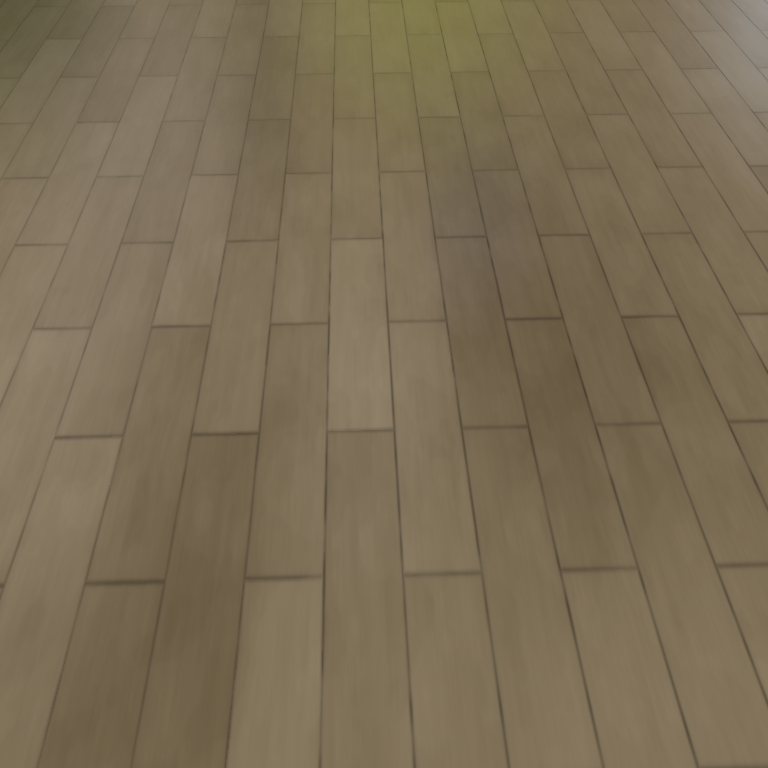
A Shadertoy shader for this texture:

```glsl
// Staggered wooden floor planks receding in perspective under soft coloured reflections.

const vec2 VANISH = vec2(0.448, 1.536);   // where the long seams meet
const float PLANK_WIDTH = 0.0801;         // plank width at unit depth
const float PLANK_LENGTH = 0.2685;        // plank length in inverse depth
const float SEAM_OFFSET = 0.0203;
const float JOINT_OFFSET = 0.9115;
const float FLOOR_TILT = 0.0219;

float hash(vec2 p) {
    return fract(sin(dot(p, vec2(127.1, 311.7))) * 43758.5453);
}

float noise(vec2 p) {
    vec2 cell = floor(p);
    vec2 f = fract(p);
    f = f * f * (3.0 - 2.0 * f);
    float low = mix(hash(cell), hash(cell + vec2(1.0, 0.0)), f.x);
    float high = mix(hash(cell + vec2(0.0, 1.0)), hash(cell + vec2(1.0, 1.0)), f.x);
    return mix(low, high, f.y);
}

float fbm(vec2 p) {
    float sum = 0.0;
    float amp = 0.5;
    for (int i = 0; i < 4; i++) {
        sum += amp * noise(p);
        p = p * 2.03 + 17.3;
        amp *= 0.5;
    }
    return sum;
}

// Soft elliptical spot
float glow(vec2 p, vec2 centre, vec2 radius) {
    vec2 q = (p - centre) / radius;
    return exp(-dot(q, q));
}

// Distance to the nearest whole number
float edgeDistance(float x) {
    return abs(fract(x + 0.5) - 0.5);
}

// Blurred line whose strength drops once it is thinner than a pixel
float softLine(float dist, float width, float pixel) {
    float w = max(width, 0.7 * pixel);
    return exp(-dist * dist / (w * w)) * width / w;
}

// Fibres, fine streaks and wavy growth rings within one plank
float woodGrain(vec2 plank, vec2 id) {
    vec2 seed = vec2(hash(id), hash(id + 7.7)) * 40.0;
    float fibres = fbm(plank * vec2(10.0, 4.0) + seed) - 0.47;
    float streaks = noise(plank * vec2(38.0, 8.0) + seed.yx) - 0.5;
    float cloud = fbm(plank * vec2(2.0, 4.0) + seed) - 0.47;
    float rings = sin(30.0 * cloud + plank.x * 9.0 + seed.x);
    return 0.030 * fibres + 0.008 * streaks + 0.065 * cloud + 0.003 * rings;
}

// Broad light and shade lying over the whole floor
vec3 floorLight(vec2 p) {
    vec3 c = vec3(0.486, 0.426, 0.331);
    c += vec3(0.055, 0.057, 0.066) * glow(p, vec2(0.06, 0.52), vec2(0.19, 0.27));
    c += vec3(0.046, 0.046, 0.050) * glow(p, vec2(0.47, 0.48), vec2(0.10, 0.26));
    c += vec3(0.042, 0.042, 0.040) * glow(p, vec2(0.86, 0.04), vec2(0.35, 0.26));
    c += vec3(0.020, 0.020, 0.020) * glow(p, vec2(0.47, 0.05), vec2(0.13, 0.20));
    c -= vec3(0.045, 0.044, 0.040) * glow(p, vec2(0.73, 0.56), vec2(0.15, 0.28));
    c -= vec3(0.038, 0.037, 0.035) * glow(p, vec2(0.25, 0.27), vec2(0.11, 0.30));
    c -= vec3(0.025, 0.025, 0.023) * glow(p, vec2(0.04, 0.05), vec2(0.16, 0.18));
    c += vec3(0.034, 0.042, 0.062) * glow(p, vec2(0.20, 0.86), vec2(0.13, 0.22));
    c += vec3(-0.016, -0.008, 0.018) * glow(p, vec2(0.62, 0.71), vec2(0.07, 0.12));
    c -= vec3(0.130, 0.090, 0.095) * glow(p, vec2(0.0, 1.03), vec2(0.14, 0.18));
    c -= vec3(0.045, 0.038, 0.030) * glow(p, vec2(0.34, 0.94), vec2(0.05, 0.20));
    c += vec3(0.018, 0.053, -0.040) * glow(p, vec2(0.55, 1.03), vec2(0.17, 0.19));
    c += vec3(0.120, 0.160, 0.230) * glow(p, vec2(1.02, 1.0), vec2(0.11, 0.17));
    return c;
}

void mainImage(out vec4 fragColor, in vec2 fragCoord) {
    vec2 p = fragCoord / iResolution.xy;
    float pixel = 1.0 / iResolution.y;

    // Perspective floor coordinates, one unit per plank
    float depth = VANISH.y - p.y;
    float across = (p.x - VANISH.x) / depth;
    float along = 1.0 / depth - FLOOR_TILT * across;
    float column = (across + SEAM_OFFSET) / PLANK_WIDTH;
    float stagger = 0.5 * mod(floor(column), 2.0);
    float row = (along - JOINT_OFFSET) / PLANK_LENGTH + stagger;
    vec2 id = floor(vec2(column, row));

    // Plank tone and grain, fading into the distance
    vec3 color = floorLight(p);
    float nearness = smoothstep(0.45, 1.1, depth);
    float tone = mix(0.026, 0.042, nearness) * (hash(id + 3.1) - 0.5);
    float grain = woodGrain(vec2(column, row), id) * mix(0.5, 1.0, nearness);
    color += (tone + grain) * vec3(1.0, 1.0, 0.98);

    // Long seams and short end joints, unevenly worn
    float seamDist = edgeDistance(column) * PLANK_WIDTH * depth;
    float jointDist = edgeDistance(row) * PLANK_LENGTH * depth * depth;
    float seam = softLine(seamDist, 0.0016 * depth, pixel);
    float joint = softLine(jointDist, 0.0025 * depth * depth, pixel);
    float wear = 0.40 + 0.75 * noise(vec2(floor(column + 0.5) * 5.3, along * 60.0));
    seam *= wear * mix(0.32, 0.56, smoothstep(0.15, 0.5, p.x)) * mix(0.6, 1.0, nearness);
    float jointWear = 0.45 + 0.6 * noise(vec2(column * 2.3, floor(row + 0.5) * 7.1));
    joint *= jointWear * mix(0.12, 0.44, nearness);
    float shade = 0.03 * exp(-seamDist / (0.004 * depth)) + 0.02 * exp(-jointDist / 0.006);
    color *= 1.0 - shade;
    color = mix(color, color * vec3(0.48, 0.49, 0.48), clamp(max(seam, joint), 0.0, 1.0));

    fragColor = vec4(clamp(color, 0.0, 1.0), 1.0);
}
```
